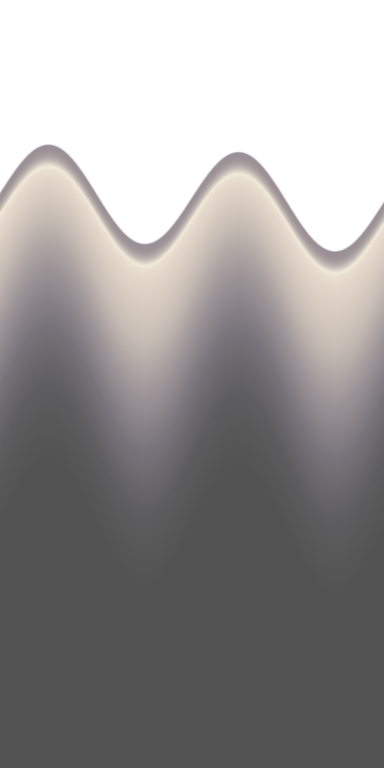
Give the GLSL for this background, as a Shadertoy shader.

```glsl
// A pale wave with a glowing rim that fades down into dark grey below a white sky.
#define WAVE_LEVEL 0.7519   // mean height of the wave at the left side
#define WAVE_TILT 0.0195    // drop of the wave across the canvas
#define WAVE_HEIGHT 0.0622  // amplitude
#define WAVE_COUNT 2.02     // periods across the canvas
#define CREST_X 0.128       // position of the first crest
#define RIM_DEPTH 0.0286    // distance from the edge down to the bright line
#define FADE_SWELL 0.018    // extra wave amplitude deep in the fade
#define GLOW_WIDTH 0.0045   // falloff of the bright line

const float TAU = 6.2831853;
const vec3 SKY = vec3(1.0);
const vec3 RIM = vec3(0.60, 0.56, 0.58);
const vec3 GLOW = vec3(0.95, 0.92, 0.86);

// Colour of the body at a depth below the bright line
vec3 bodyColor(float depth) {
    const int STOPS = 7;
    float at[STOPS] = float[](0.0, 0.0234, 0.083, 0.146, 0.225, 0.306, 0.40);
    vec3 shade[STOPS] = vec3[](
        vec3(0.91, 0.87, 0.81), vec3(0.88, 0.83, 0.78),
        vec3(0.77, 0.73, 0.70), vec3(0.62, 0.59, 0.60),
        vec3(0.47, 0.45, 0.48), vec3(0.365, 0.363, 0.37),
        vec3(0.325));
    vec3 color = shade[0];
    for (int i = 1; i < STOPS; i++) {
        float t = clamp((depth - at[i - 1]) / (at[i] - at[i - 1]), 0.0, 1.0);
        color = mix(color, shade[i], t);
    }
    return color;
}

void mainImage(out vec4 fragColor, in vec2 fragCoord) {
    vec2 uv = fragCoord / iResolution.xy;

    // Wave edge and the depth below it
    float wave = cos(TAU * WAVE_COUNT * (uv.x - CREST_X));
    float edge = WAVE_LEVEL - WAVE_TILT * uv.x + WAVE_HEIGHT * wave;
    float depth = edge - uv.y;
    float below = depth - RIM_DEPTH;

    // Body fade, with a stronger wave further down
    float fade = below + FADE_SWELL * wave * smoothstep(0.0, 0.1, below);
    vec3 body = bodyColor(fade);

    // Grey rim rising to the bright line
    float rise = clamp(depth / RIM_DEPTH, 0.0, 1.0);
    vec3 rim = mix(RIM, bodyColor(0.0), pow(rise, 2.5));
    vec3 color = below < 0.0 ? rim : body;
    color = mix(color, GLOW, 0.85 * exp(-abs(below) / GLOW_WIDTH));

    // Soft edge against the sky
    float blur = max(fwidth(depth), 0.0015);
    color = mix(SKY, color, smoothstep(-blur, blur, depth));
    fragColor = vec4(color, 1.0);
}
```
